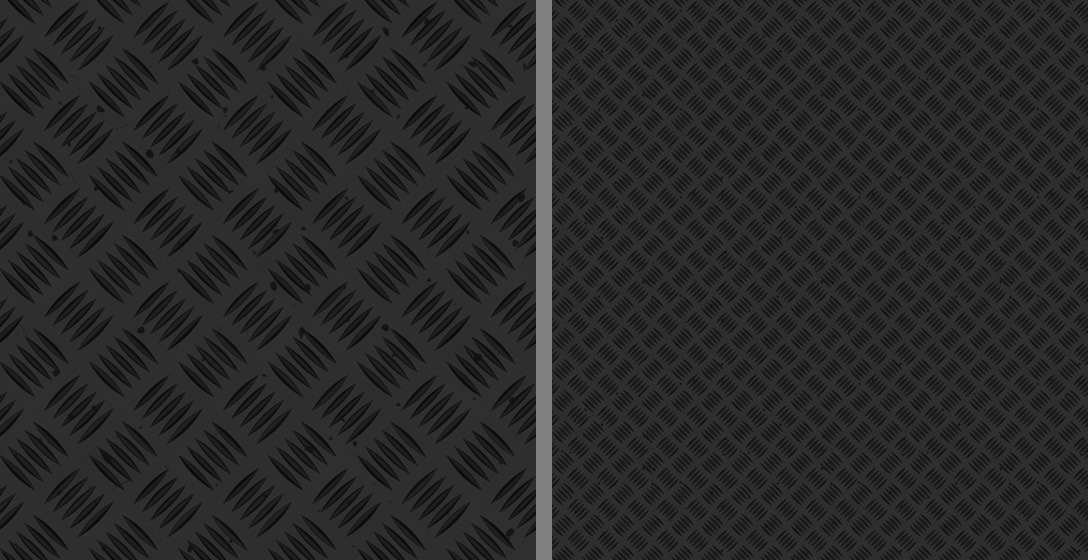
Left: one tile. Right: repeated 3 by 3.
Reproduce this texture procedurally as a Shadertoy shader.

```glsl
const float REPEATS = 6.0;
const vec3 PLATE = vec3(0.180);
const vec3 RIDGE = vec3(0.125);
const vec3 GROOVE = vec3(0.042);
const vec3 GRIME = vec3(0.065);

float hash(vec2 p, float seed) {
    vec3 q = fract(vec3(p.xyx + seed) * vec3(0.1031, 0.1030, 0.0973));
    q += dot(q, q.yzx + 33.33);
    return fract((q.x + q.y) * q.z);
}

float cornerSlope(vec2 corner, vec2 offset, float period) {
    float angle = 6.28318 * hash(mod(corner, period), 3.7);
    return dot(vec2(cos(angle), sin(angle)), offset);
}

// Gradient noise that wraps after a whole number of cells
float gradientNoise(vec2 uv, float period) {
    vec2 p = uv * period;
    vec2 i = floor(p), f = p - i;
    vec2 u = f * f * f * (f * (f * 6.0 - 15.0) + 10.0);
    vec2 e = vec2(1.0, 0.0);
    float low = mix(cornerSlope(i, f, period), cornerSlope(i + e.xy, f - e.xy, period), u.x);
    float high = mix(cornerSlope(i + e.yx, f - e.yx, period), cornerSlope(i + e.xx, f - e.xx, period), u.x);
    return mix(low, high, u.y);
}

float coverage(float dist, float soft) {
    return smoothstep(soft, -soft, dist);
}

// Five parallel pointed treads; slope +1 rises to the right, -1 falls
vec3 drawTreads(vec3 color, vec2 uv, vec2 center, float slope, float aspect, float soft) {
    const float HALF_LENGTH = 0.274, HALF_WIDTH = 0.040, SPACING = 0.1265;
    vec2 cell = uv * REPEATS - center + 0.5;
    vec2 id = mod(floor(cell), REPEATS);
    vec2 p = (fract(cell) - 0.5) * vec2(aspect, 1.0);
    float along = (p.x + slope * p.y) * 0.70711;
    float across = (p.y - slope * p.x) * 0.70711;
    float index = clamp(floor(across / SPACING + 0.5), -2.0, 2.0);
    across -= index * SPACING;

    float wear = hash(id + index * 7.0 + 20.0, 5.0 + slope);
    float t = along / HALF_LENGTH;
    float bulge = HALF_WIDTH * (0.95 + 0.1 * wear) * (1.0 - t * t);
    float edge = abs(across) - bulge;

    // The groove is widest on the outer sides of the group
    float ridge = abs(across + 0.14 * index * bulge) - 0.52 * bulge;
    float tilt = across / HALF_WIDTH * (slope > 0.0 ? 1.0 : -1.0);
    vec3 top = RIDGE * (0.97 + 0.14 * tilt + 0.14 * (wear - 0.5));
    vec3 inside = mix(GROOVE * (0.85 + 0.4 * wear), top, coverage(ridge, max(soft, 0.005)));
    color += 0.010 * exp(-max(edge, 0.0) * 55.0);
    return mix(color, inside, coverage(edge, max(soft, 0.004)));
}

// Ragged chips, at most one in each cell of a wrapping grid
float chips(vec2 uv, float count, float chance, float aspect, float soft) {
    vec2 cell = uv * count;
    vec2 id = mod(floor(cell), count);
    vec2 jitter = 0.25 + 0.5 * vec2(hash(id, 11.0), hash(id, 23.0));
    vec2 p = (fract(cell) - jitter) * vec2(aspect, 1.0);
    float angle = 6.28318 * hash(id, 31.0);
    float c = cos(angle), s = sin(angle);
    p = mat2(c, -s, s, c) * p;
    p.x *= mix(0.55, 1.0, hash(id, 47.0));
    float size = hash(id, 59.0);
    float radius = mix(0.022, 0.085, size * size);
    float ragged = 0.06 * gradientNoise(uv, count * 8.0);
    float present = step(hash(id, 71.0), chance);
    return present * coverage(length(p) + ragged - radius, max(soft, 0.012));
}

// Short hairline scratches
float scratches(vec2 uv, float count, float chance, float aspect, float soft) {
    vec2 cell = uv * count;
    vec2 id = mod(floor(cell), count);
    vec2 p = (fract(cell) - 0.5) * vec2(aspect, 1.0);
    float angle = 3.14159 * hash(id, 83.0);
    float c = cos(angle), s = sin(angle);
    p = mat2(c, -s, s, c) * p;
    p.y += 0.05 * gradientNoise(uv, count * 4.0);
    float reach = mix(0.05, 0.22, hash(id, 97.0));
    float dist = length(vec2(max(abs(p.x) - reach, 0.0), p.y)) - 0.008;
    return step(hash(id, 101.0), chance) * coverage(dist, max(soft, 0.012));
}

void mainImage(out vec4 fragColor, in vec2 fragCoord) {
    vec2 uv = fragCoord / iResolution.xy;
    float aspect = iResolution.x / iResolution.y;
    float pixel = 0.75 / iResolution.y;

    // Plate with faint clouding
    vec3 color = PLATE + 0.007 * gradientNoise(uv, 9.0) + 0.005 * gradientNoise(uv, 31.0);

    // Two crossed tread groups in each repeat
    color = drawTreads(color, uv, vec2(0.882, 0.612), 1.0, aspect, pixel * REPEATS);
    color = drawTreads(color, uv, vec2(0.382, 0.114), -1.0, aspect, pixel * REPEATS);

    // Wear and fine grain
    color = mix(color, GRIME, 0.85 * chips(uv, 13.0, 0.42, aspect, pixel * 13.0));
    color = mix(color, GRIME, 0.6 * chips(uv + 0.37, 21.0, 0.10, aspect, pixel * 21.0));
    color = mix(color, GRIME, 0.45 * scratches(uv, 11.0, 0.16, aspect, pixel * 11.0));
    color += 0.006 * gradientNoise(uv, 160.0);
    fragColor = vec4(color, 1.0);
}
```
